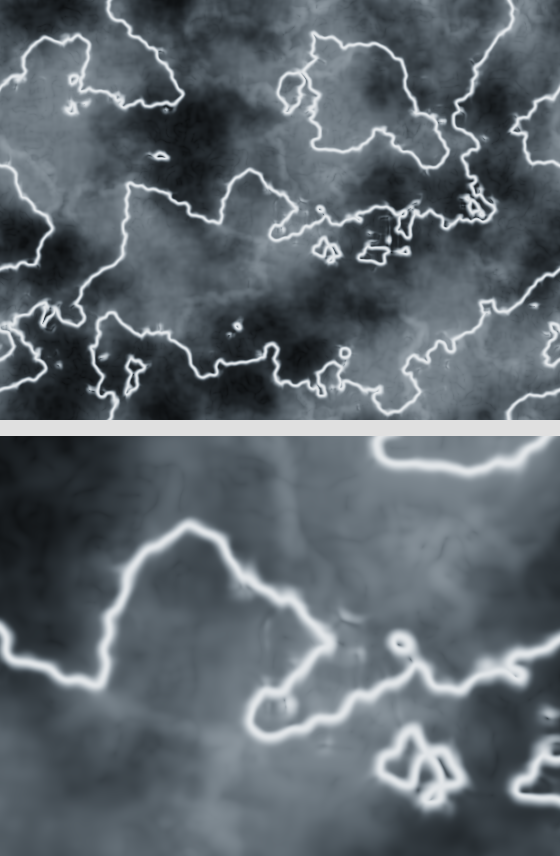
Top, the full canvas; bottom, a detail of the centre.
Write a WebGL 1 fragment shader that draws this texture.

```glsl
precision highp float;
// Lightning filaments over dark storm clouds, tiling on both axes.
// Bolts are zero contours of wrapped fractal gradient noise, thinned by its slope;
// fainter, softer contours and a cloud layer of the same noise lie behind them.

uniform vec2 u_resolution;

#define GRID vec2(4.0, 3.0)   // noise cells across the tile, whole numbers
#define BOLT_WIDTH 0.0135     // widths are in noise cells
#define GLOW_WIDTH 0.11
#define GLOW_LEVEL 0.10
#define VEIN_WIDTH 0.030
#define VEIN_LEVEL 0.085
#define CLOUD_DARK 0.055
#define CLOUD_LIGHT 0.445
#define BOLT_LIGHT 0.90
#define ROUGHNESS 0.5

const float TAU = 6.2831853;

float hash(vec2 p, float seed) {
  vec3 q = fract(vec3(p.xyx + seed * 7.13) * vec3(0.1031, 0.1030, 0.0973));
  q += dot(q, q.yzx + 33.33);
  return fract((q.x + q.y) * q.z);
}

// Slope at one lattice corner, repeated every period, dotted with the offset.
float corner(vec2 cell, vec2 offset, vec2 period, float seed) {
  float angle = TAU * hash(mod(cell, period), seed);
  return dot(vec2(cos(angle), sin(angle)), offset);
}

float gradientNoise(vec2 p, vec2 period, float seed) {
  vec2 cell = floor(p);
  vec2 f = p - cell;
  vec2 fade = f * f * f * (f * (f * 6.0 - 15.0) + 10.0);
  vec2 right = vec2(1.0, 0.0);
  vec2 up = vec2(0.0, 1.0);
  float low = mix(corner(cell, f, period, seed),
                  corner(cell + right, f - right, period, seed), fade.x);
  float high = mix(corner(cell + up, f - up, period, seed),
                   corner(cell + 1.0, f - 1.0, period, seed), fade.x);
  return mix(low, high, fade.y);
}

// Octaves are shifted so that their lattice points never coincide.
float fractalNoise(vec2 p, float seed) {
  float sum = 0.0;
  float amplitude = 1.0;
  float scale = 1.0;
  for (int i = 0; i < 5; i++) {
    float layer = seed + float(i);
    vec2 shift = vec2(0.37, 0.71) * layer;
    sum += amplitude * gradientNoise(p * scale + shift, GRID * scale, layer);
    amplitude *= ROUGHNESS;
    scale *= 2.0;
  }
  return sum;
}

// Approximate distance to the zero contour; the slope floor leaves bright knots.
float contourDistance(vec2 p, float seed, float slopeFloor) {
  float delta = 0.01;
  float n = fractalNoise(p, seed);
  vec2 slope = vec2(fractalNoise(p + vec2(delta, 0.0), seed),
                    fractalNoise(p + vec2(0.0, delta), seed)) - n;
  return abs(n) / (length(slope) / delta + slopeFloor);
}

float bell(float x) {
  return exp(-x * x);
}

// Blue-grey tint, strongest in the mid tones.
vec3 stormColor(float light) {
  return vec3(light) + vec3(-0.17, 0.0, 0.13) * light * (1.0 - light);
}

void main() {
  vec2 p = gl_FragCoord.xy / u_resolution * GRID;

  // Clouds
  float cloud = smoothstep(-0.5, 0.4, fractalNoise(p, 41.0));
  float light = mix(CLOUD_DARK, CLOUD_LIGHT, cloud);

  // Faint distant veins, fading out in the darkest clouds
  float vein = contourDistance(p, 23.0, 0.5);
  light += VEIN_LEVEL * bell(vein / VEIN_WIDTH) * smoothstep(0.1, 0.7, cloud);

  // Bolts with a halo
  float bolt = contourDistance(p, 5.0, 0.6);
  light += GLOW_LEVEL * exp(-bolt / GLOW_WIDTH);
  light = mix(light, BOLT_LIGHT, bell(bolt / BOLT_WIDTH));

  gl_FragColor = vec4(clamp(stormColor(light), 0.0, 1.0), 1.0);
}
```
